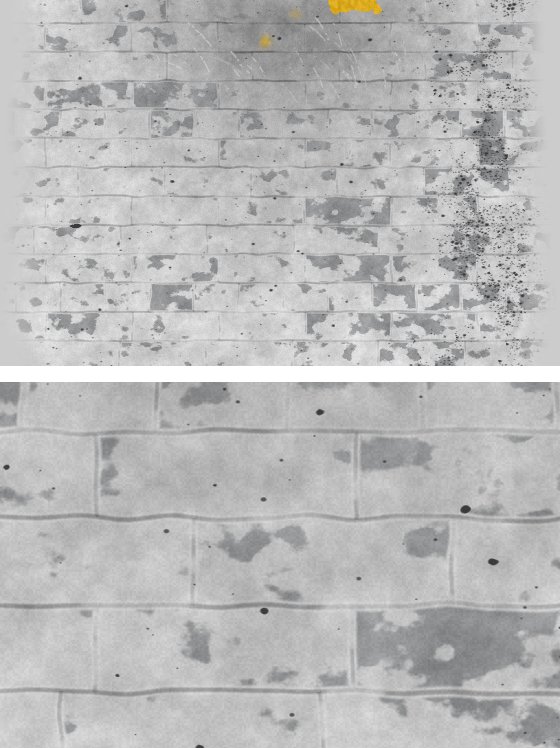
Top, the full canvas; bottom, a detail of the centre.
Give the GLSL for this texture, as a Shadertoy shader.

```glsl
// Whitewashed brick wall with worn patches, a grey stain, scratches, dark chips and ochre paint.
#define COURSES 12.68
#define STRETCHER 0.236
#define HEADER 0.1215
#define JOINT 0.0045
#define WEAR 0.33
#define STAIN 0.23
#define GRAIN 0.085
#define SCRATCHES 64
#define LIMEWASH vec3(0.825, 0.825, 0.828)
#define BARE_BRICK vec3(0.45, 0.455, 0.46)
#define CHIP vec3(0.15, 0.15, 0.16)
#define OCHRE vec3(0.86, 0.67, 0.12)

float hash(vec2 p) {
    vec3 q = fract(p.xyx * vec3(0.1031, 0.1030, 0.0973));
    q += dot(q, q.yzx + 33.33);
    return fract((q.x + q.y) * q.z);
}

float valueNoise(vec2 p) {
    vec2 i = floor(p), f = fract(p);
    f = f * f * (3.0 - 2.0 * f);
    return mix(mix(hash(i), hash(i + vec2(1, 0)), f.x),
               mix(hash(i + vec2(0, 1)), hash(i + vec2(1, 1)), f.x), f.y);
}

float fbm(vec2 p) {
    float sum = 0.0, amp = 0.5;
    for (int i = 0; i < 5; i++) {
        sum += amp * valueNoise(p);
        p = mat2(1.6, 1.2, -1.2, 1.6) * p + 17.3;
        amp *= 0.5;
    }
    return sum / 0.97;
}

// Soft bump centred at c with radii r
float blob(vec2 p, vec2 c, vec2 r) {
    vec2 d = (p - c) / r;
    return exp(-dot(d, d));
}

// Cellular dots of random size; density runs from 0 to 1
float chips(vec2 p, float scale, float density, float pixel) {
    vec2 q = p * scale, cell = floor(q);
    float cover = 0.0;
    for (int y = -1; y <= 1; y++)
    for (int x = -1; x <= 1; x++) {
        vec2 id = cell + vec2(x, y);
        vec2 centre = id + vec2(hash(id + 3.1), hash(id + 71.7));
        float radius = mix(0.1, 0.4, pow(hash(id + 29.0), 3.0));
        float d = length((q - centre) * vec2(0.8, 1.1)) - radius;
        float soft = pixel * scale;
        cover = max(cover, step(hash(id + 53.0), density) * (1.0 - smoothstep(-soft, soft, d)));
    }
    return cover;
}

// Thin random strokes, flat on the left and steep on the right
float scratches(vec2 p, float pixel) {
    float cover = 0.0;
    for (int i = 0; i < SCRATCHES; i++) {
        float k = float(i) + 1.0, t = hash(vec2(k, 5.0));
        vec2 start = vec2(mix(0.36, 1.14, t), mix(0.74, 0.96, hash(vec2(k, 9.0))));
        float angle = -mix(0.1, 1.35, hash(vec2(k, 13.0)) * 0.5 + t * 0.5);
        vec2 dir = vec2(cos(angle), sin(angle)), q = p - start;
        float along = dot(q, dir), span = mix(0.02, 0.09, hash(vec2(k, 21.0)));
        q += vec2(-dir.y, dir.x) * along * along * 2.5;
        float d = length(q - dir * clamp(along, 0.0, span));
        cover = max(cover, (1.0 - smoothstep(0.0004, 0.0004 + 1.3 * pixel, d)) * hash(vec2(k, 34.0)));
    }
    return cover * smoothstep(0.3, 0.6, valueNoise(p * 140.0));
}

void mainImage(out vec4 fragColor, in vec2 fragCoord) {
    float pixel = 1.0 / iResolution.y, width = iResolution.x * pixel;
    vec2 p = fragCoord * pixel;
    float broad = fbm(p * 6.0), mottle = fbm(p * 26.0 + 40.0), fine = fbm(p * 110.0);

    // Courses of stretchers, with a header course every sixth
    vec2 warped = p + 0.006 * (vec2(valueNoise(p * 30.0), valueNoise(p * 24.0 + 9.0)) - 0.5);
    float v = warped.y * COURSES + 0.12, row = floor(v);
    bool isHeader = mod(row, 6.0) == 2.0;
    float brickLength = isHeader ? HEADER : STRETCHER;
    float phase = 0.15 * abs(sin(row * 1.6)) + 0.5 * step(5.5, row) * mod(row + 1.0, 2.0);
    float shift = isHeader ? 0.287 : 0.09 + phase * STRETCHER;
    float u = (warped.x - shift) / brickLength;
    vec2 id = vec2(floor(u), row), f = vec2(fract(u), fract(v));
    vec2 size = vec2(brickLength, 1.0 / COURSES);
    vec2 edge = min(f, 1.0 - f) * size;
    float inside = smoothstep(JOINT * 0.5, JOINT * 1.4, min(edge.x, edge.y));

    // Limewash, mottled and stained at the top centre
    float stain = blob(p, vec2(0.80, 0.93), vec2(0.42, 0.20)) + 0.40 * blob(p, vec2(0.78, 0.60), vec2(0.46, 0.32));
    vec3 color = LIMEWASH - STAIN * stain * (0.65 + 0.7 * broad);
    color += 0.16 * (mottle - 0.5) + 0.10 * (broad - 0.5);
    color += 0.012 * (hash(id + 11.0) - 0.5);

    // Worn patches that show the brick
    float wear = pow(hash(id + 100.0), 2.0) + (isHeader ? 0.3 : 0.0);
    float centreX = (id.x + 0.5) * brickLength + shift;
    if (row == 5.0 && abs(centreX - 0.945) < 0.5 * brickLength) wear = 1.15;
    wear *= 1.0 - 0.4 * stain;
    float patchNoise = fbm(p * vec2(24.0, 32.0) + id * 3.7) + 0.08 * (f.y - 0.5);
    float bare = inside * smoothstep(0.0, 0.10, patchNoise - 0.70 + WEAR * min(wear, 1.2));
    color = mix(color, BARE_BRICK + 0.25 * (mottle - 0.4), bare * 0.68);

    // Joints: broken shadow under each brick, faint upright lines, lit lip
    float broken = smoothstep(0.35, 0.65, valueNoise(p * vec2(18.0, 60.0) + 5.0));
    float bed = 1.0 - smoothstep(0.0006, 0.0026 + pixel, edge.y);
    float upright = 1.0 - smoothstep(0.0005, 0.0022 + pixel, edge.x);
    color -= 0.17 * bed * (0.35 + 0.65 * broken) + 0.09 * upright * broken;
    color += 0.035 * (1.0 - inside) * (1.0 - max(bed, upright));

    // Grain and scratches
    color += GRAIN * (fine - 0.5) + 0.5 * GRAIN * (hash(floor(p * 500.0)) - 0.5);
    color = mix(color, vec3(0.86), 0.55 * scratches(p, pixel));

    // Dark chips clustered in a band at the right
    float band = blob(p, vec2(1.30, p.y), vec2(0.085, 1.0)) + 0.45 * blob(p, vec2(1.43, p.y), vec2(0.06, 1.0));
    float cluster = smoothstep(0.40, 0.68, fbm(p * 15.0 + 70.0));
    color -= 0.16 * band * cluster * smoothstep(0.45, 0.65, mottle);
    float chipped = chips(p + 0.004 * (fine - 0.5), 95.0, 0.004 + 0.55 * band * cluster, pixel);
    chipped = max(chipped, 0.8 * chips(p + 4.0, 190.0, 0.004 + 0.45 * band * cluster, pixel));
    float hole = length((p - vec2(0.203, 0.382)) / vec2(0.021, 0.007)) + 1.2 * (mottle - 0.5);
    chipped = max(chipped, 1.0 - smoothstep(0.8, 1.0, hole));
    color = mix(color, CHIP, 0.85 * chipped);

    // Faded sides
    float left = smoothstep(0.01, 0.15, p.x + 0.10 * (broad - 0.5));
    float right = smoothstep(0.01, 0.12, width - p.x + 0.08 * (broad - 0.5));
    color = mix(vec3(0.80), color, left * right);

    // Ochre paint: one ragged splash and two faint dabs
    float splash = length((p - vec2(0.967, 1.01)) / vec2(0.065, 0.062)) + 1.3 * (mottle - 0.5);
    float dabs = 0.75 * blob(p, vec2(0.722, 0.887), vec2(0.017, 0.015)) + 0.3 * blob(p, vec2(0.805, 0.96), vec2(0.018, 0.014));
    float paint = max(1.0 - smoothstep(0.90, 0.97, splash), dabs * smoothstep(0.3, 0.6, mottle));
    color = mix(color, OCHRE + 0.2 * (fine - 0.5), paint);

    fragColor = vec4(clamp(color, 0.0, 1.0), 1.0);
}
```
